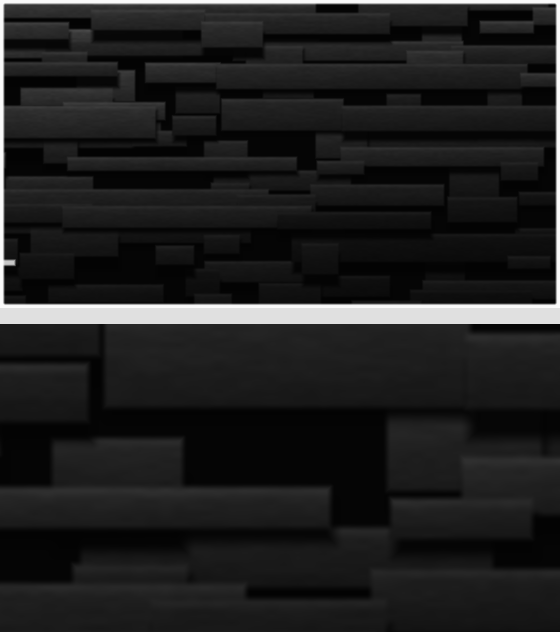
Top, the full canvas; bottom, a detail of the centre.
Give the GLSL for this background, as a Shadertoy shader.

```glsl
// Dark staggered wooden planks with deep shadows, inside a thin white frame.
const int   PLANKS      = 84;
const float SOFT        = 0.005;   // edge softness, in canvas heights
const float FRAME       = 0.0125;  // frame thickness
const float GAP_TONE    = 0.018;   // deepest recess
const float LOW_TONE    = 0.080;   // plank faces at the bottom
const float HIGH_TONE   = 0.195;   // plank faces at the top
const float RIM_LIGHT   = 0.035;   // lit upper edges
const float GRAIN       = 0.10;
const vec2  MIN_HALF    = vec2(0.055, 0.019);
const vec2  HALF_RANGE  = vec2(0.46, 0.034);
const vec2  SPREAD      = vec2(0.7548777, 0.5698403); // even scatter steps
const vec3  FRAME_COLOR = vec3(0.98);

float hash(vec2 p) {
    vec3 q = fract(p.xyx * vec3(0.1031, 0.1030, 0.0973));
    q += dot(q, q.yzx + 33.33);
    return fract((q.x + q.y) * q.z);
}

float noise(vec2 p) {
    vec2 i = floor(p), f = fract(p);
    f = f * f * (3.0 - 2.0 * f);
    return mix(mix(hash(i), hash(i + vec2(1, 0)), f.x),
               mix(hash(i + vec2(0, 1)), hash(i + vec2(1, 1)), f.x), f.y);
}

float boxDistance(vec2 p, vec2 halfSize) {
    vec2 d = abs(p) - halfSize;
    return length(max(d, 0.0)) + min(max(d.x, d.y), 0.0);
}

float coverage(float dist, float softness) {
    return 1.0 - smoothstep(-softness, softness, dist);
}

// Paint planks back to front; each one shades what lies below it.
float plankWall(vec2 p, float aspect) {
    float tone = GAP_TONE;
    float grain = noise(p * vec2(18.0, 110.0)) + noise(p * vec2(70.0, 160.0)) - 1.0;
    float light = mix(LOW_TONE, HIGH_TONE, smoothstep(0.0, 1.0, p.y))
                * mix(1.1, 0.8, p.x / aspect);

    for (int i = 0; i < PLANKS; i++) {
        float id = float(i) + 1.0;
        vec2 size = vec2(hash(vec2(id, 3.0)), hash(vec2(id, 17.0)));
        vec2 halfSize = MIN_HALF + HALF_RANGE * size * vec2(size.x, 1.0);
        vec2 center = fract(id * SPREAD) * vec2(aspect + 0.2, 1.06) - vec2(0.1, 0.03);
        center.x += 0.2 * (hash(vec2(id, 29.0)) - 0.5);
        vec2 q = p - center;

        // Shadow cast downwards
        float drop = mix(0.012, 0.048, hash(vec2(id, 41.0)));
        float shade = coverage(boxDistance(q + vec2(-0.004, drop), halfSize), 0.011);
        tone = mix(tone, 0.012, 0.92 * shade);

        // Face, fading towards its lower edge, with a lit upper rim
        float height = clamp(0.5 + 0.5 * q.y / halfSize.y, 0.0, 1.0);
        float face = light * mix(0.72, 1.08, height);
        face *= mix(0.75, 1.15, hash(vec2(id, 53.0))) * (1.0 + GRAIN * grain);
        float rim = (q.y - halfSize.y + 0.005) / 0.006;
        face += RIM_LIGHT * exp(-rim * rim) * mix(0.5, 1.2, p.y);
        tone = mix(tone, face, coverage(boxDistance(q, halfSize), SOFT));
    }
    return tone;
}

void mainImage(out vec4 fragColor, in vec2 fragCoord) {
    vec2 p = fragCoord / iResolution.y;
    float aspect = iResolution.x / iResolution.y;
    vec3 color = vec3(plankWall(p, aspect));

    // Small pale tab at the left edge
    float tab = coverage(boxDistance(p - vec2(0.025, 0.147), vec2(0.024, 0.009)), SOFT);
    color = mix(color, vec3(0.78), tab);

    // White frame with slightly rounded inner corners
    vec2 middle = 0.5 * vec2(aspect, 1.0);
    float inner = boxDistance(p - middle, middle - FRAME - 0.006) - 0.006;
    color = mix(FRAME_COLOR, color, coverage(inner, SOFT));
    fragColor = vec4(color, 1.0);
}
```
